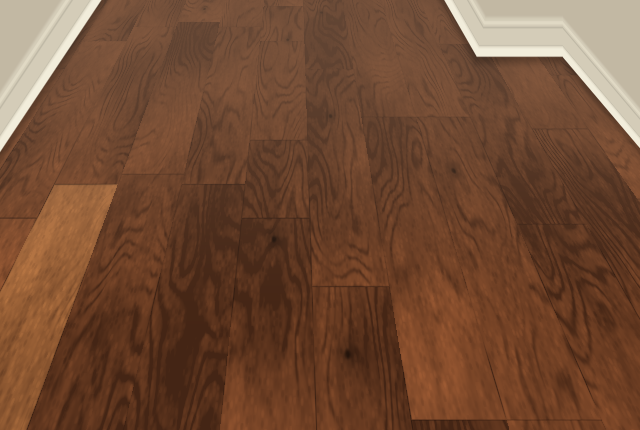
A WebGL 1 fragment shader for this texture:

```glsl
precision highp float;
// A plank floor in perspective between white baseboards. Screen points are
// projected to lanes and depth, cut into staggered planks, and stained with
// grain from layered sines plus flecks and knots from jittered cells.
uniform vec2 u_resolution;

const vec2 VANISH = vec2(0.684, 1.676);
const float LANE_WIDTH = 0.134;
const float PLANK_LENGTH = 0.45;
const float SHORT_CUT = 0.34;

const vec3 DARK_STAIN = vec3(0.25, 0.135, 0.075);
const vec3 WARM_STAIN = vec3(0.60, 0.345, 0.195);
const vec3 PALE_STAIN = vec3(0.68, 0.430, 0.240);
const vec3 SHEEN = vec3(0.49, 0.385, 0.315);
const vec3 SEAM = vec3(0.14, 0.075, 0.045);
const vec3 WALL = vec3(0.76, 0.72, 0.64);
const vec3 TRIM = vec3(0.83, 0.80, 0.72);
const vec3 SHOE = vec3(0.95, 0.93, 0.86);

float hash(vec2 p) {
  return fract(sin(dot(p, vec2(127.1, 311.7))) * 4375.85);
}

// Layered sines, rotated at each octave; about -1 to 1.
float waves(vec2 p) {
  float sum = 0.0, amp = 0.5;
  for (int i = 0; i < 5; i++) {
    p = mat2(0.8, 0.6, -0.6, 0.8) * p * 1.7 + 1.3;
    sum += amp * sin(p.x + 1.3 * sin(p.y));
    amp *= 0.55;
  }
  return sum;
}

// Cellular flecks, light or dark, in columns slid against each other.
float flecks(vec2 p) {
  p.y += 7.0 * hash(vec2(floor(p.x), 4.2));
  vec2 cell = floor(p);
  vec2 center = 0.35 + 0.3 * vec2(hash(cell + 2.3), hash(cell + 6.1));
  float dist = length(fract(p) - center);
  return (2.0 * hash(cell) - 1.0) * (1.0 - smoothstep(0.15, 0.6, dist));
}

// Soft line of the given half width around zero distance.
float stroke(float dist, float halfWidth, float px) {
  return 1.0 - smoothstep(halfWidth - px, halfWidth + px, abs(dist));
}

// Lane and row of a plank, then distances to its side and end.
vec4 plankAt(vec2 ground) {
  float lane = floor(ground.x);
  float stagger = 0.295 - 0.12 * lane - 0.02 * lane * lane
                + 0.18 * step(1.5, lane);
  float run = (ground.y - stagger) / PLANK_LENGTH;
  float along = fract(run), across = fract(ground.x);
  float isShort = 1.0 - step(0.5, abs(mod(lane, 6.0) - 5.0));
  float end = min(along, 1.0 - along);
  end = min(end, mix(1.0, abs(along - SHORT_CUT), isShort));
  float row = floor(run) + 0.5 * isShort * step(SHORT_CUT, along);
  return vec4(lane, row, min(across, 1.0 - across), end * PLANK_LENGTH);
}

// One sparse dark knot with a soft halo per chosen cell.
float knots(vec2 p) {
  vec2 cell = floor(p);
  vec2 center = 0.3 + 0.4 * vec2(hash(cell + 3.1), hash(cell + 8.7));
  float dist = length((fract(p) - center) * vec2(1.0, 0.8));
  float spot = 1.0 - smoothstep(0.01, 0.05, dist);
  float halo = 1.0 - smoothstep(0.03, 0.18, dist);
  return step(0.9, hash(cell + 1.9)) * (0.4 * spot + 0.2 * halo);
}

vec3 wood(vec2 ground, vec2 id) {
  float seed = hash(id);
  float pale = 1.0 - step(0.25, distance(id, vec2(-4.0, 0.0)));
  vec2 local = ground + vec2(seed * 37.0, seed * 19.0);
  float detail = 1.0 - 0.6 * smoothstep(0.7, 1.4, ground.y);
  float figure = waves(local * vec2(0.85, 2.6));
  float fibre = waves(local * vec2(8.0, 12.0));
  float blotch = waves(local * vec2(0.6, 4.0) + 11.0);
  float grit = flecks(ground * vec2(24.0, 110.0))
             + 0.8 * flecks(ground * vec2(13.0, 45.0) + 9.0);
  // Thin growth rings, broken by the fibre and strongest in stained areas.
  float rings = 0.5 + 0.5 * sin(figure * 48.0 + local.x * 6.0 + fibre * 1.8);
  float ringDepth = 0.08 + 0.30 * smoothstep(-0.3, 0.5, fibre - blotch);
  ringDepth *= 1.0 - 0.6 * pale;
  float tone = 0.54 + 0.22 * (seed - 0.5) + 0.34 * blotch;
  tone += detail * (0.13 * fibre + 0.13 * grit) - ringDepth * pow(rings, 3.0);
  vec3 light = mix(WARM_STAIN, PALE_STAIN, pale);
  vec3 col = mix(DARK_STAIN, light, clamp(tone + 0.25 * pale, 0.05, 1.1));
  return col * (1.0 - knots(ground * vec2(1.0, 8.0)));
}

vec3 floorColor(vec2 p, float px) {
  float drop = VANISH.y - p.y;
  vec2 ground = vec2(((p.x - VANISH.x) / drop - 0.031) / LANE_WIDTH, 1.0 / drop);
  vec4 plank = plankAt(ground);
  vec3 col = wood(ground, plank.xy);
  // Seams are measured back in canvas units; they break up and fade far away.
  float side = stroke(plank.z * LANE_WIDTH * drop, 0.0009, px);
  float end = stroke(plank.w * drop * drop, 0.0011, px);
  float wear = clamp(0.4 + 0.7 * waves(ground * vec2(0.7, 22.0)), 0.08, 0.8);
  float near = 1.0 - 0.8 * smoothstep(0.55, 0.9, p.y);
  col = mix(col, SEAM, max(side * wear, end * (0.35 + 0.4 * wear)) * near);
  // Reflected light grows with distance.
  return mix(col, SHEEN, 0.52 * smoothstep(0.2, 1.0, p.y));
}

// Height above the floor edge along the walls; negative on the floor.
float wallHeight(vec2 p) {
  float t = 1.0 - p.y;
  float left = 0.236 - 0.667 * t - p.x;
  float corner = 1.25 * (p.x - 1.033 - 0.574 * t);
  float back = 0.132 - t + max(0.0, 1.18 * (p.x - 1.308));
  return max(left, min(corner, back));
}

vec3 baseboard(float h, float px) {
  vec3 col = mix(SHOE, TRIM, smoothstep(0.016, 0.030, h));
  col = mix(col, WALL, smoothstep(0.086, 0.098, h));
  float groove = stroke(h - 0.026, 0.001, px) + stroke(h - 0.068, 0.002, px);
  return col * (1.0 - 0.10 * groove) + 0.05 * stroke(h - 0.079, 0.004, px);
}

void main() {
  vec2 p = gl_FragCoord.xy / u_resolution.y;
  float px = 1.0 / u_resolution.y;
  float h = wallHeight(p);
  vec3 col = floorColor(p, px) * (1.0 - 0.25 * smoothstep(-0.03, 0.0, h));
  col = mix(col, baseboard(h, px), smoothstep(-px, px, h));
  gl_FragColor = vec4(col, 1.0);
}
```
